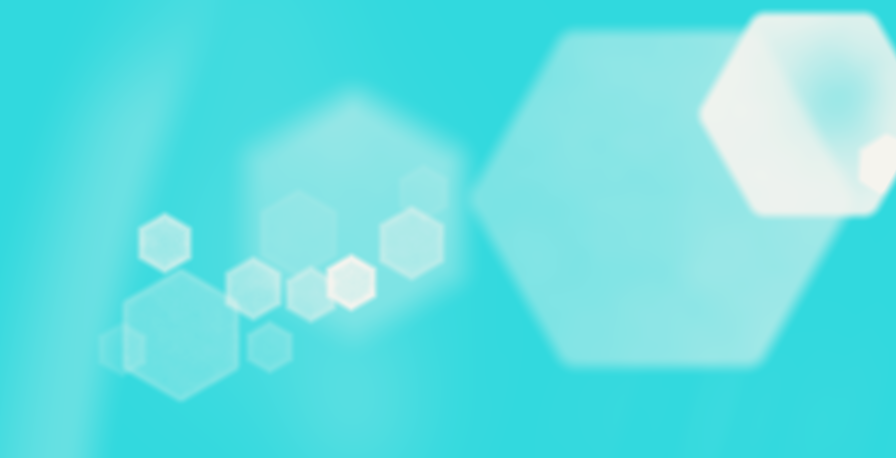
A WebGL 2 fragment shader for this background:

```glsl
#version 300 es
precision highp float;
// Soft hexagonal bokeh over a turquoise field: a curved light streak and
// broad glows, three large blurred hexagons, then a loop of small ones.
// Lengths are in canvas heights; light is blended toward a warm white.

uniform vec2 u_resolution;
out vec4 fragColor;

const vec3 TURQUOISE = vec3(0.19, 0.85, 0.87);
const vec3 WARM_WHITE = vec3(0.96, 0.955, 0.935);
const float STREAK_LIGHT = 0.27;
const float SMALL_BLUR = 0.009;
const float RIM_LIGHT = 0.22;
const float MOTTLE = 0.22;

// Small hexagons: centre x, centre y, apothem, opacity
const int SMALL_COUNT = 10;
const vec4 SMALL[SMALL_COUNT] = vec4[](
  vec4(0.652, 0.490, 0.085, 0.13), vec4(0.925, 0.579, 0.054, 0.12),
  vec4(0.395, 0.268, 0.128, 0.30), vec4(0.267, 0.237, 0.052, 0.16),
  vec4(0.589, 0.242, 0.050, 0.25), vec4(0.899, 0.469, 0.071, 0.42),
  vec4(0.360, 0.469, 0.058, 0.58), vec4(0.553, 0.370, 0.061, 0.48),
  vec4(0.679, 0.357, 0.054, 0.45), vec4(0.767, 0.383, 0.054, 0.82));

float hash(vec2 p) {
  return fract(sin(dot(p, vec2(127.1, 311.7))) * 43758.5453);
}

float noise(vec2 p) {
  vec2 i = floor(p), f = fract(p);
  f = f * f * (3.0 - 2.0 * f);
  return mix(mix(hash(i), hash(i + vec2(1, 0)), f.x),
             mix(hash(i + vec2(0, 1)), hash(i + vec2(1, 1)), f.x), f.y);
}

float fbm(vec2 p) {
  float sum = 0.0, weight = 0.5;
  for (int i = 0; i < 3; i++) {
    sum += weight * noise(p);
    p = p * 2.03 + 7.3;
    weight *= 0.5;
  }
  return sum / 0.875;
}

// Signed distance to a rounded hexagon with its point upward
float hexagon(vec2 p, float apothem, float rounding) {
  const vec3 k = vec3(-0.866025, 0.5, 0.57735);
  float r = apothem - rounding;
  p = abs(p.yx);
  p -= 2.0 * min(dot(k.xy, p), 0.0) * k.xy;
  p -= vec2(clamp(p.x, -k.z * r, k.z * r), r);
  return length(p) * sign(p.y) - rounding;
}

float cover(float dist, float blur) {
  return 1.0 - smoothstep(-blur, blur, dist);
}

float glow(vec2 p, vec2 centre, vec2 size) {
  vec2 q = (p - centre) / size;
  return exp(-dot(q, q));
}

vec3 lighten(vec3 color, float amount) {
  return mix(color, WARM_WHITE, clamp(amount, 0.0, 1.0));
}

void main() {
  vec2 p = gl_FragCoord.xy / u_resolution.y;
  float cloud = fbm(p * 7.0) - 0.5;
  vec3 color = TURQUOISE;

  // Curved streak: crisp right side, long soft left side
  float s = p.x - (0.2 + 0.12 * p.y + 0.155 * p.y * p.y);
  float streak = smoothstep(-0.32, -0.06, s) * (1.0 - smoothstep(-0.06, 0.06, s));
  streak *= 1.0 - 0.75 * smoothstep(0.7, 1.02, p.y);
  color = lighten(color, STREAK_LIGHT * streak);

  // Broad glows and faint slanted rays
  float haze = 0.16 * glow(p, vec2(0.62, 0.45), vec2(0.30, 0.32))
             + 0.15 * glow(p, vec2(0.78, 0.10), vec2(0.17, 0.20))
             + 0.07 * glow(p, vec2(0.55, 0.95), vec2(0.22, 0.25));
  float rays = noise(vec2((p.x - 0.3 * p.y) * 22.0, p.y * 1.5));
  haze += 0.06 * rays * glow(p, vec2(1.6, 0.1), vec2(0.4, 0.2));
  color = lighten(color, haze);

  // Blurred central hexagon, brighter at its top and right
  vec2 m = p - vec2(0.773, 0.528);
  float middle = 0.36 + 0.45 * m.y + 0.25 * m.x + 0.08 * cloud;
  color = lighten(color, middle * cover(hexagon(m, 0.237, 0.05), 0.05));

  // Large flat-topped hexagon, brighter toward the right
  vec2 b = p - vec2(1.444, 0.566);
  float large = 0.47 + 0.28 * b.x + 0.10 * cloud;
  color = lighten(color, large * cover(hexagon(b.yx, 0.367, 0.05), 0.023));

  // Bright corner hexagon with a tinted hollow and a small inner highlight
  vec2 w = p - vec2(1.778, 0.75);
  float hollow = glow(w, vec2(0.045, 0.03), vec2(0.10, 0.11));
  float bright = 0.90 - 0.33 * hollow + 0.14 * cloud;
  float spot = cover(hexagon(w - vec2(0.157, -0.11), 0.058, 0.012), 0.012);
  bright += 0.2 * spot;
  color = lighten(color, bright * cover(hexagon(w.yx, 0.222, 0.04), 0.014));

  // Small hexagons with a pale rim and mottled inside
  float grain = fbm(p * 42.0) - 0.5;
  for (int i = 0; i < SMALL_COUNT; i++) {
    vec4 h = SMALL[i];
    float d = hexagon(p - h.xy, h.z, 0.15 * h.z);
    float rim = exp(-pow((d + 0.009) / 0.008, 2.0));
    float light = h.w * (0.94 + RIM_LIGHT * rim + MOTTLE * grain);
    color = lighten(color, light * cover(d, SMALL_BLUR));
  }

  fragColor = vec4(color, 1.0);
}
```
